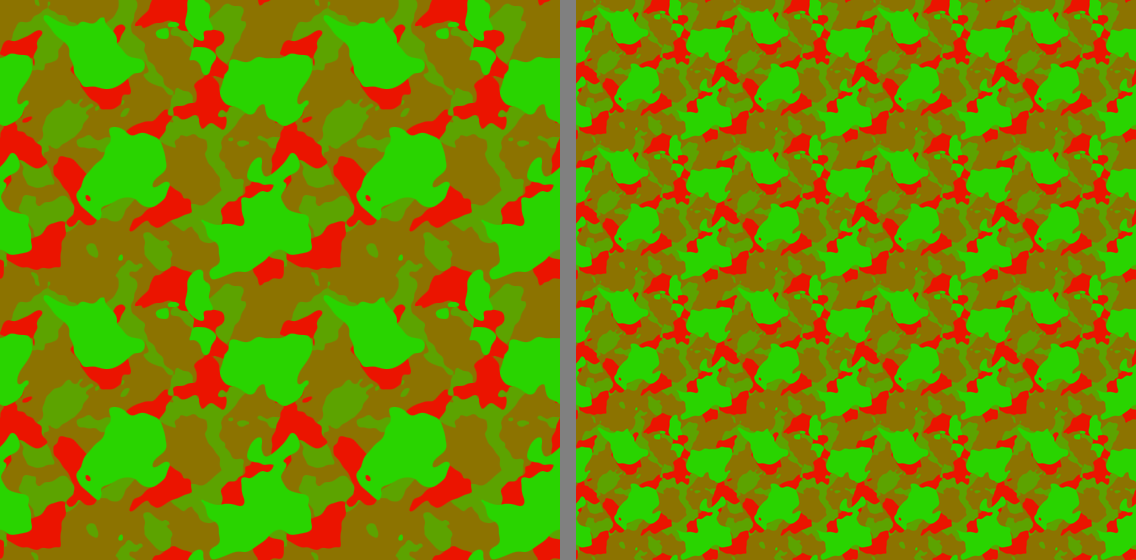
Left: one tile. Right: repeated 2 by 2.
This pattern is drawn by a Shadertoy shader. Its source:

```glsl
// Four-colour camouflage: olive, red and green patches stacked on a brown ground.
// Each layer thresholds a sum of sines with whole-number wave vectors, so the
// tile wraps exactly; it repeats two times across and two times down.

const float TAU = 6.2831853;
const float REPEATS = 2.0;
const int OCTAVES = 5;
const int WAVES = 6;

const vec3 BROWN = vec3(0.55, 0.45, 0.00);
const vec3 OLIVE = vec3(0.36, 0.64, 0.00);
const vec3 RED   = vec3(0.92, 0.08, 0.00);
const vec3 GREEN = vec3(0.16, 0.83, 0.00);

float hash(vec2 p) {
    return fract(sin(dot(p, vec2(127.1, 311.7))) * 43758.55);
}

// Area-preserving wobble: one shear along each axis, period 1
vec2 warp(vec2 p, float amount, float seed) {
    p.x += amount * sin(TAU * (3.0 * p.y + hash(vec2(seed, 0.3))));
    p.y += amount * sin(TAU * (2.0 * p.x + hash(vec2(seed, 0.7))));
    return p;
}

// Layered sines with period 1, scaled to zero mean and unit deviation
float waveField(vec2 p, float frequency, float turn, float seed) {
    float sum = 0.0, variance = 0.0, amplitude = 1.0;
    for (int o = 0; o < OCTAVES; o++) {
        for (int i = 0; i < WAVES; i++) {
            float angle = 0.5 * TAU * (float(i) + turn) / float(WAVES);
            vec2 wave = floor(frequency * vec2(cos(angle), sin(angle)) + 0.5);
            float phase = hash(vec2(float(o * WAVES + i), seed));
            sum += amplitude * sin(TAU * (dot(wave, p) + phase));
            variance += 0.5 * amplitude * amplitude;
        }
        frequency *= 1.7;
        amplitude *= 0.5;
    }
    return sum * inversesqrt(variance);
}

// Anti-aliased mask of the field above a level
float patchMask(float field, float level) {
    return clamp((field - level) / max(fwidth(field), 1e-4) + 0.5, 0.0, 1.0);
}

// Paint one layer of patches over the colour below
vec3 addLayer(vec3 below, vec3 colour, vec2 p, float frequency, float turn,
              float level, float seed) {
    float field = waveField(warp(p, 0.025, seed), frequency, turn, seed);
    return mix(below, colour, patchMask(field, level));
}

void mainImage(out vec4 fragColor, in vec2 fragCoord) {
    vec2 p = REPEATS * fragCoord / iResolution.xy;

    // Levels are in deviations: a higher level leaves fewer patches
    vec3 colour = BROWN;
    colour = addLayer(colour, OLIVE, p, 3.1, 0.0, 0.50, 5.0);
    colour = addLayer(colour, RED,   p, 2.7, 0.5, 0.72, 11.0);
    colour = addLayer(colour, GREEN, p, 2.0, 0.0, 0.58, 23.0);

    fragColor = vec4(colour, 1.0);
}
```
